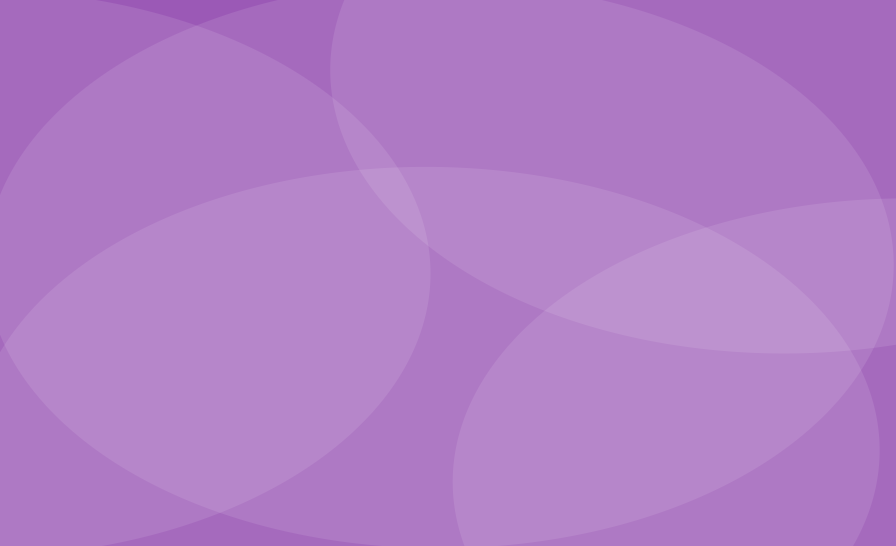
Give the GLSL for this background, as a WebGL 2 fragment shader.

```glsl
#version 300 es
precision highp float;
// Overlapping translucent white ellipses on a flat purple ground.

uniform vec2 u_resolution;
out vec4 outColor;

// Lengths are in units of the canvas height, origin at the lower left.
const vec3 GROUND = vec3(0.608, 0.349, 0.714);
const vec3 VEIL = vec3(1.0);
const float VEIL_ALPHA = 0.1;
const vec2 RADII = vec2(0.8312, 0.5192);
const int COUNT = 5;
const vec2 CENTERS[COUNT] = vec2[COUNT](
    vec2(-0.0427, 0.4990),
    vec2( 0.8056, 0.5150),
    vec2( 1.4360, 0.8718),
    vec2( 0.7799, 0.1752),
    vec2( 1.6603, 0.1175)
);

// Approximate signed distance to an ellipse, accurate near its edge.
float ellipseDistance(vec2 p, vec2 radii) {
    float k = length(p / radii);
    float slope = length(p / (radii * radii));
    return k * (k - 1.0) / max(slope, 1e-4);
}

void main() {
    vec2 p = gl_FragCoord.xy / u_resolution.y;
    float pixel = 1.0 / u_resolution.y;
    vec3 color = GROUND;

    // Each ellipse lays one more veil over the ground.
    for (int i = 0; i < COUNT; i++) {
        float d = ellipseDistance(p - CENTERS[i], RADII);
        float coverage = clamp(0.5 - d / pixel, 0.0, 1.0);
        color = mix(color, VEIL, VEIL_ALPHA * coverage);
    }
    outColor = vec4(color, 1.0);
}
```
